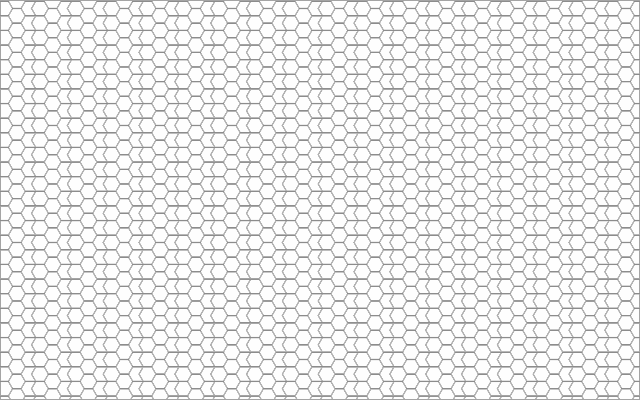
Give the GLSL for this pattern, as a Shadertoy shader.

```glsl
// Fine line tiling of hexagons and left-pointing chevrons on near-white ground.
// Three zigzags per repeat bound two hexagon columns and one chevron column;
// horizontal dashes close the cells. One unit is the height of one cell.

#define ROWS 27.35                 // cells down the canvas
#define SIDE 0.57735               // hexagon side, for a cell height of 1
#define CHEVRON 0.718              // width of the chevron column
#define ORIGIN vec2(1.727, 0.27)   // left end of a long dash
#define DASH_WIDTH 0.047
#define ZIGZAG_WIDTH 0.031
#define FRAME_WIDTH 0.04
#define SOFTNESS 1.5               // filter width in pixels
#define PAPER vec3(0.995)
#define INK vec3(0.02)

const float PERIOD = CHEVRON + 3.0 * SIDE;

// Signed offset from the nearest copy of a repeated position
float wrapped(float x, float period) {
    return mod(x + 0.5 * period, period) - 0.5 * period;
}

// Share of the filter footprint covered by a line of the given width
float coverage(float dist, float width, float footprint) {
    float h = 0.5 * width, r = 0.5 * footprint;
    return (clamp(dist + h, -r, r) - clamp(dist - h, -r, r)) / footprint;
}

// Perpendicular distance to a zigzag whose sides slope at 60 degrees
float zigzag(float x, float position) {
    return abs(wrapped(x - position, PERIOD)) * 0.866;
}

// Distance to a repeated horizontal dash
float dash(vec2 p, vec2 start, float len) {
    float x = wrapped(p.x - start.x - 0.5 * len, PERIOD);
    float y = wrapped(p.y - start.y, 1.0);
    return length(vec2(max(abs(x) - 0.5 * len, 0.0), y));
}

void mainImage(out vec4 fragColor, in vec2 fragCoord) {
    float scale = ROWS / iResolution.y;
    float footprint = SOFTNESS * scale;
    vec2 canvas = fragCoord * scale;
    vec2 p = canvas - ORIGIN;

    // Column borders sway by half a side over each half cell
    float sway = SIDE * abs(wrapped(p.y, 1.0));
    float joint = CHEVRON + SIDE;
    float zig = min(zigzag(p.x, -sway), zigzag(p.x, CHEVRON - sway));
    zig = min(zig, zigzag(p.x, joint + sway));

    // Long dash across chevron and hexagon, short one half a cell away
    float bar = min(dash(p, vec2(0.0), joint),
                    dash(p, vec2(joint + 0.5 * SIDE, 0.5), SIDE));

    // Thin outline along the canvas border
    vec2 border = min(canvas, iResolution.xy * scale - canvas);
    float edge = min(border.x, border.y);

    float ink = max(coverage(zig, ZIGZAG_WIDTH, footprint),
                    coverage(bar, DASH_WIDTH, footprint));
    ink = max(ink, coverage(edge, FRAME_WIDTH, footprint));
    fragColor = vec4(mix(PAPER, INK, ink), 1.0);
}
```
